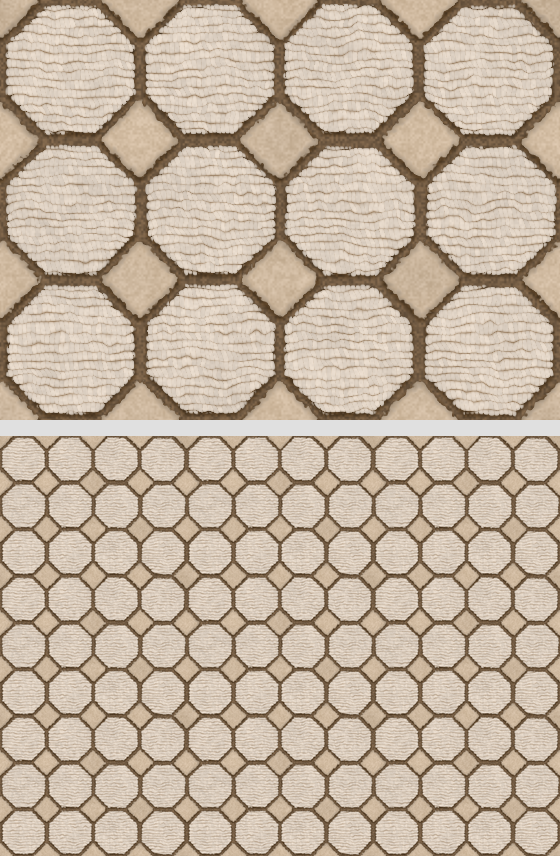
Top, the tile; bottom, the same tile 3 across and 3 down.
Give the GLSL for this pattern, as a Shadertoy shader.

```glsl
const vec2 REPEATS = vec2(4.0, 3.0);

float hash(vec2 p) {
    vec3 a = fract(p.xyx * 0.1031);
    a += dot(a, a.yzx + 33.33);
    return fract((a.x + a.y) * a.z);
}

// Value noise with whole-number frequency per cell, wrapping at the canvas edge
float noise(vec2 p, vec2 freq) {
    vec2 period = REPEATS * freq;
    p *= freq;
    vec2 i = floor(p), f = fract(p);
    f = f * f * (3.0 - 2.0 * f);
    vec2 a = mod(i, period), b = mod(i + 1.0, period);
    return mix(mix(hash(a), hash(vec2(b.x, a.y)), f.x),
               mix(hash(vec2(a.x, b.y)), hash(b), f.x), f.y);
}

// Small hand-made displacement of each motif
vec2 jitter(vec2 id, float seed) {
    id = mod(id, REPEATS) + seed;
    return (vec2(hash(id), hash(id + 57.0)) - 0.5) * 0.022;
}

float octagon(vec2 p) {
    vec2 id = floor(p);
    vec2 q = abs(p - id - 0.5 - jitter(id, 11.0));
    return max(max(q.x, q.y) - 0.45, (q.x + q.y - 0.625) * 0.7071);
}

float diamond(vec2 p) {
    vec2 id = floor(p + 0.5);
    vec2 q = abs(p - id - jitter(id, 83.0));
    return max((q.x + q.y - 0.285) * 0.7071, max(q.x, q.y) - 0.268);
}

// Height of looped yarn laid in wavering horizontal rows
float loopPile(vec2 p, out float tone) {
    vec2 q = p * vec2(30.0, 16.0);
    q.y += (noise(p, vec2(5.0, 4.0)) - 0.5) * 0.9 + (noise(p, vec2(18.0, 16.0)) - 0.5) * 0.45;
    float row = mod(floor(q.y), 16.0 * REPEATS.y);
    q.x += hash(vec2(row, 7.0)) + 0.35 * fract(q.y) + 0.8 * noise(p, vec2(9.0, 16.0));
    float column = mod(floor(q.x), 30.0 * REPEATS.x);
    tone = hash(vec2(column, row));
    vec2 f = fract(q);
    vec2 dome = sqrt(4.0 * f * (1.0 - f));
    float crease = mix(0.35, 1.0, noise(p + 0.5, vec2(12.0, 16.0)));
    return mix(1.0, dome.y, crease) * mix(0.7, 1.0, dome.x);
}

void mainImage(out vec4 fragColor, in vec2 fragCoord) {
    vec2 p = fragCoord / iResolution.xy * REPEATS;
    float aa = REPEATS.y / iResolution.y;
    float broad = noise(p, vec2(3.0)) - 0.5;
    float grain = noise(p, vec2(64.0));
    float tuft = noise(p, vec2(34.0));

    // Flat woven ground, shaded beside and below the raised pile
    vec2 above = p + vec2(0.0, 0.016);
    float shade = smoothstep(0.032, -0.008, min(octagon(above), diamond(above)));
    vec3 color = mix(vec3(0.45, 0.36, 0.265), vec3(0.32, 0.235, 0.14), shade);
    color *= 0.82 + 0.36 * grain;

    // Cut-pile diamonds with fuzzy edges
    float d = diamond(p) + (tuft - 0.5) * 0.03 + (grain - 0.5) * 0.014;
    float fuzz = 0.5 * grain + 0.3 * tuft + 0.2 * noise(p, vec2(12.0));
    vec3 plush = mix(vec3(0.74, 0.65, 0.54), vec3(0.87, 0.79, 0.7), fuzz);
    plush *= 1.0 + 0.06 * broad - 0.16 * smoothstep(-0.045, 0.0, d);
    color = mix(color, plush, smoothstep(aa, -aa, d));

    // Looped octagons, scalloped by their own yarn
    float tone;
    float height = loopPile(p, tone);
    d = octagon(p) + (0.65 - height) * 0.035 + (tone - 0.5) * 0.012 + broad * 0.012;
    vec3 yarn = mix(vec3(0.62, 0.52, 0.41), vec3(0.88, 0.83, 0.775), smoothstep(0.1, 0.95, height));
    yarn *= 0.96 + 0.07 * tone + 0.05 * (grain - 0.5) + 0.04 * broad;
    yarn *= 1.0 - 0.12 * smoothstep(-0.025, 0.005, d);
    color = mix(color, yarn, smoothstep(aa, -aa, d));

    fragColor = vec4(color, 1.0);
}
```
